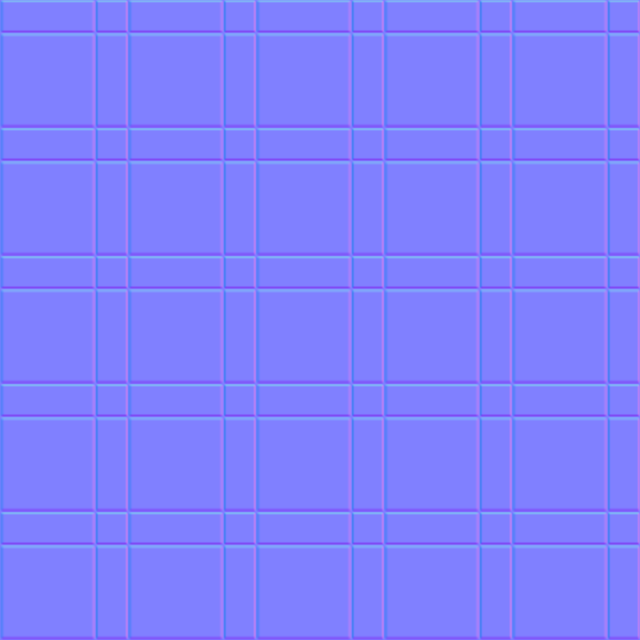
Reproduce this texture map procedurally as a Shadertoy shader.

```glsl
// Tangent-space normal map of raised tiles in a 5 by 5 repeat: each repeat is
// split by grooves into a wide and a narrow band on both axes. The gradient of
// a soft bevel profile, multiplied over both axes, is encoded as colour.

// Surface normal at uv, where one unit is the whole canvas.
vec3 tileNormal(vec2 uv) {
    vec2 cell = fract(uv * 5.0);

    // Pick the wide (0) or narrow (1) band on each axis.
    vec2 split = vec2(0.747, 0.744);
    vec2 narrow = step(split, cell);
    vec2 low = narrow * split;
    vec2 high = mix(split, vec2(1.0), narrow);
    vec2 bevel = mix(vec2(0.038), vec2(0.026), narrow);

    // Position across the bevel: 0 at the groove, 1 on the flat top.
    vec2 t = clamp(min(cell - low, high - cell) / bevel, 0.0, 1.0);
    vec2 outward = sign(cell - 0.5 * (low + high));

    // Steep next to the groove, easing out toward the flat top.
    vec2 height = t * t * (6.0 - 8.0 * t + 3.0 * t * t);
    vec2 steepness = 12.0 * t * (1.0 - t) * (1.0 - t);

    // Each slope fades where a groove crosses it.
    vec2 slope = outward * steepness * height.yx * 0.007 / bevel;
    return normalize(vec3(slope, 1.0));
}

void mainImage(out vec4 fragColor, in vec2 fragCoord) {
    // Average 2 by 2 samples per pixel to keep the thin bevels smooth.
    vec3 normal = vec3(0.0);
    for (int y = 0; y < 2; y++) {
        for (int x = 0; x < 2; x++) {
            vec2 offset = vec2(x, y) * 0.5 - 0.25;
            normal += tileNormal((fragCoord + offset) / iResolution.xy);
        }
    }
    fragColor = vec4(normal * 0.125 + 0.5, 1.0);
}
```
